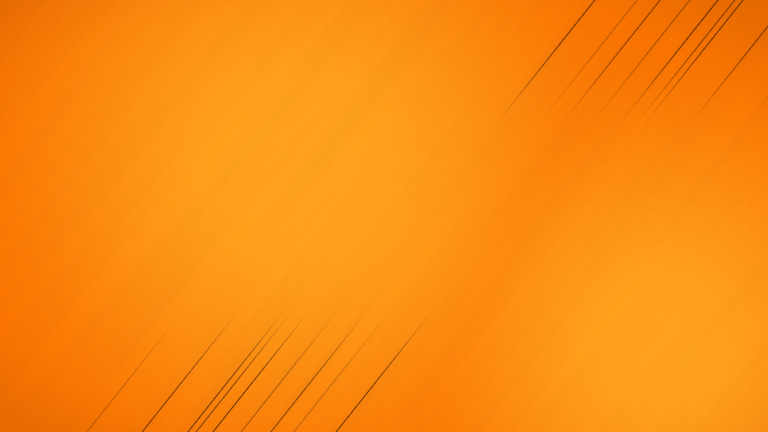
This background is drawn by a Shadertoy shader. Its source:

```glsl
const vec3 GOLD = vec3(0.995, 0.628, 0.115);
const vec3 ORANGE = vec3(0.975, 0.440, 0.000);
const vec3 BROWN = vec3(0.300, 0.140, 0.015);
const float SLANT = 0.795;          // sideways run per unit of height
const float ACROSS = 0.783;         // turns sideways run into true distance
const int LINE_COUNT = 9;

// x: where the line meets the top border, y: its strength
const vec2 LINES[LINE_COUNT] = vec2[](
    vec2(1.377, 0.75), vec2(1.475, 0.32), vec2(1.528, 0.65),
    vec2(1.597, 0.45), vec2(1.662, 0.80), vec2(1.701, 0.65),
    vec2(1.720, 0.75), vec2(1.826, 0.70), vec2(1.954, 0.30));

vec2 hashGradient(vec2 cell) {
    vec2 h = vec2(dot(cell, vec2(127.1, 311.7)), dot(cell, vec2(269.5, 183.3)));
    return 2.0 * fract(sin(h) * 43758.55) - 1.0;
}

float gradientNoise(vec2 p) {
    vec2 cell = floor(p);
    vec2 f = p - cell;
    vec2 u = f * f * (3.0 - 2.0 * f);
    vec2 e = vec2(0.0, 1.0);
    float a = dot(hashGradient(cell), f);
    float b = dot(hashGradient(cell + e.yx), f - e.yx);
    float c = dot(hashGradient(cell + e.xy), f - e.xy);
    float d = dot(hashGradient(cell + e.yy), f - e.yy);
    return mix(mix(a, b, u.x), mix(c, d, u.x), u.y);
}

float smoothMin(float a, float b, float k) {
    float h = max(k - abs(a - b), 0.0) / k;
    return min(a, b) - 0.25 * h * h * k;
}

// 0 in the heart of a glow, 1 outside it
float falloff(vec2 p, vec2 center, float inner, float outer) {
    return smoothstep(inner, outer, length(p - center));
}

// Sideways position, constant along a slanted line
float slantedX(vec2 p) {
    return p.x + (1.0 - p.y) * SLANT;
}

// Brushed grain stretched along the slant
float streaks(vec2 p) {
    float s = slantedX(p);
    float broad = gradientNoise(vec2(s * 16.0, p.y * 1.3));
    float medium = gradientNoise(vec2(s * 45.0 + 7.0, p.y * 2.0));
    float fine = gradientNoise(vec2(s * 110.0 + 31.0, p.y * 2.5));
    return 0.4 * broad + 0.35 * medium + 0.35 * fine;
}

// Dark lines that start at the top border and fade downward
float scratches(vec2 p, float pixel) {
    float s = slantedX(p);
    float ink = 0.0;
    for (int i = 0; i < LINE_COUNT; i++) {
        float d = abs(s - LINES[i].x) * ACROSS;
        float core = clamp((0.0012 - d) / pixel + 0.5, 0.0, 1.0);
        float shade = 0.06 * exp(-d * 160.0);
        ink = max(ink, LINES[i].y * (core + shade));
    }
    return min(ink, 1.0) * smoothstep(0.69, 0.92, p.y);
}

void mainImage(out vec4 fragColor, in vec2 fragCoord) {
    float pixel = 1.0 / iResolution.y;
    vec2 p = fragCoord * pixel;

    // Two golden glows over deep orange
    float depth = smoothMin(falloff(p, vec2(0.694, 0.606), 0.11, 0.90),
                            falloff(p, vec2(1.530, 0.210), 0.06, 0.77), 0.2);
    vec3 color = mix(GOLD, ORANGE, clamp(depth, 0.0, 1.0));

    // Slight burn toward the outer corners
    float aspect = iResolution.x * pixel;
    float corner = length((p - vec2(0.5 * aspect, 0.5)) / vec2(aspect, 1.0));
    color *= 1.0 - 0.08 * depth * smoothstep(0.52, 0.72, corner);

    // Brushed texture
    color *= 1.0 + 0.05 * streaks(p);

    // The lower half repeats the lines turned by half a circle
    vec2 turned = p.y < 0.5 ? vec2(2.155, 1.0) - p : p;
    color = mix(color, BROWN, scratches(turned, pixel));

    fragColor = vec4(clamp(color, 0.0, 1.0), 1.0);
}
```
